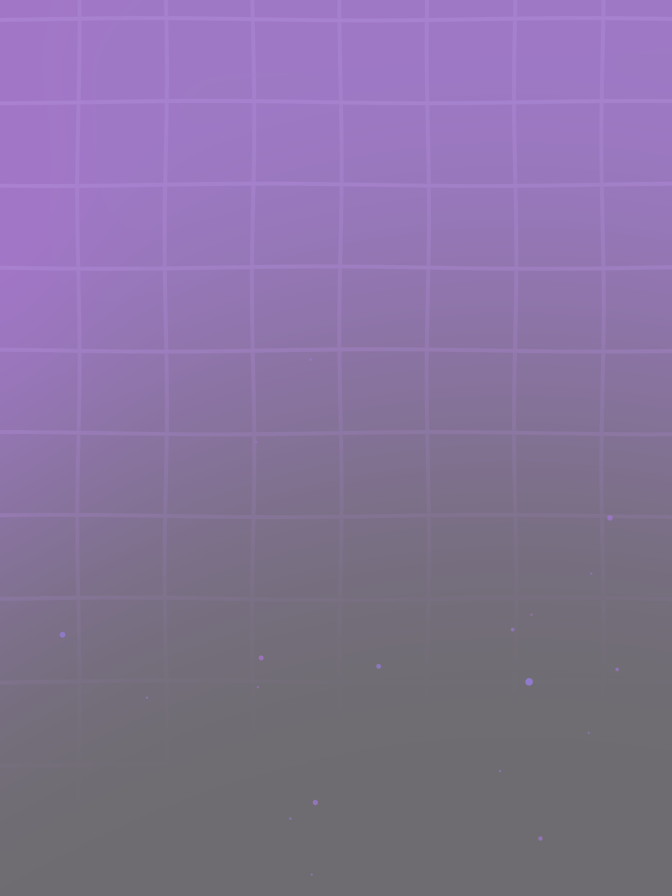
Reproduce this background procedurally as a WebGL 2 fragment shader.

```glsl
#version 300 es
precision highp float;
// A violet sky sinking into a grey hill of haze, under a faint wavering grid.
// The haze is a parabolic height ramp; the grid is a repeated line distance;
// small glowing motes are scattered over the lower part by a hash.

uniform vec2 u_resolution;
out vec4 outColor;

const vec3 GREY = vec3(0.434, 0.424, 0.445);
const vec3 VIOLET = vec3(0.617, 0.473, 0.770);
const vec3 ORCHID = vec3(0.650, 0.455, 0.790);
const vec3 LINE = vec3(0.690, 0.550, 0.850);
const vec3 MOTE_PINK = vec3(0.680, 0.450, 0.820);
const vec3 MOTE_BLUE = vec3(0.570, 0.490, 0.850);
const int MOTE_COUNT = 19;

float hash(float n, float seed) {
  return fract(sin(n * 127.1 + seed * 311.7) * 4375.85);
}

// Share of violet: the haze crest lies right of centre and falls away sideways
float skyAmount(vec2 p, float crestX, float bend) {
  float dx = p.x - crestX;
  return smoothstep(0.17, 0.96, p.y + bend * dx * dx);
}

// Soft elliptical glow
float glow(vec2 p, vec2 center, vec2 radius) {
  vec2 d = (p - center) / radius;
  return exp(-dot(d, d));
}

// Antialiased lines repeated along one axis
float gridLine(float x, float offset, float spacing, float halfWidth, float px) {
  float d = abs(fract((x - offset) / spacing + 0.5) - 0.5) * spacing;
  return 1.0 - smoothstep(halfWidth - px, halfWidth + px, d);
}

float disc(vec2 p, vec2 center, float radius, float px) {
  return 1.0 - smoothstep(radius - px, radius + px, length(p - center));
}

void main() {
  vec2 p = gl_FragCoord.xy / u_resolution.y;
  float width = u_resolution.x / u_resolution.y;
  float px = 0.75 / u_resolution.y;

  // Sky and haze
  float sky = skyAmount(p, 0.573, 0.52);
  vec3 color = mix(GREY, VIOLET, sky);
  float leftGlow = glow(p, vec2(0.0, 0.82), vec2(0.11, 0.28));
  float topGlow = glow(p, vec2(0.25, 1.02), vec2(0.5, 0.07));
  color = mix(color, ORCHID, 0.6 * leftGlow * sky + 0.2 * topGlow);

  // Wavering grid, fading into the haze
  vec2 q = p + 0.0013 * sin(p.yx * vec2(17.0, 13.0) + p * 9.0);
  float columns = gridLine(q.x, 0.0875, 0.0975, 0.0022, px);
  float rows = gridLine(q.y, 0.9785, 0.0924, 0.0022, px);
  float grid = max(columns * 0.8, rows);
  color = mix(color, LINE, 0.48 * grid * sky);

  // Scattered motes, mostly tiny with a few larger ones
  for (int i = 0; i < MOTE_COUNT; i++) {
    float n = float(i) + 1.0;
    vec2 center = vec2(hash(n, 1.0) * width, mix(0.01, 0.6, hash(n, 2.0)));
    float size = pow(hash(n, 3.0), 3.0);
    float radius = mix(0.0012, 0.0042, size);
    vec3 tint = mix(MOTE_BLUE, MOTE_PINK, hash(n, 4.0));
    float strength = mix(0.55, 0.9, size);
    color = mix(color, tint, strength * disc(p, center, radius, px));
  }

  outColor = vec4(color, 1.0);
}
```
